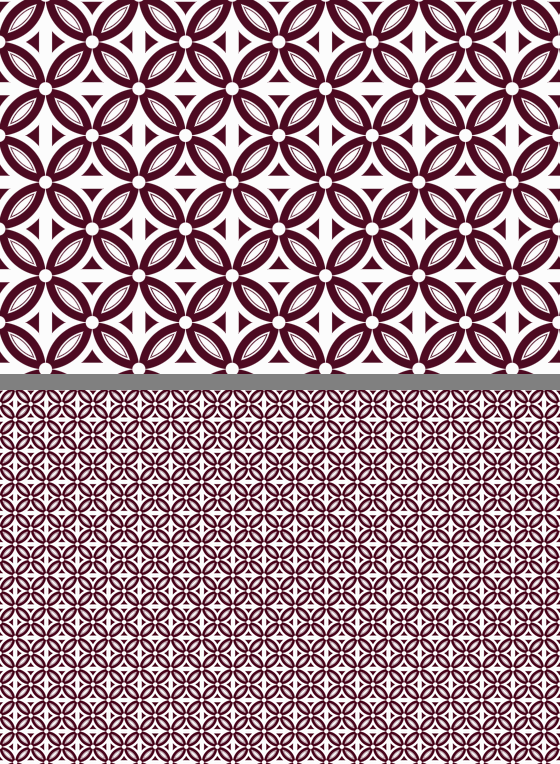
Top, the tile; bottom, the same tile 3 across and 3 down.
A WebGL 2 fragment shader for this pattern:

```glsl
#version 300 es
precision highp float;

uniform vec2 u_resolution;
out vec4 fragColor;

const float TAU = 6.2831853;
const vec2 REPEATS = vec2(6.0, 4.0);
const vec2 OFFSET = vec2(0.488, 0.551);
const vec3 PAPER = vec3(0.99);
const vec3 WINE = vec3(0.30, 0.04, 0.13);

// Lengths below are in half repeats.
const float PETAL_RADIUS = 1.006;
const float OPENING_RADIUS = 0.830;
const float VEIN_RADIUS = 0.786;
const float VEIN_HALF_WIDTH = 0.010;
const float NODE_RADIUS = 0.140;
const float WEDGE_RADIUS = 1.156;
const float BAND_HALF_WIDTH = 0.140;

float hash(vec2 cell) {
    return fract(sin(dot(cell, vec2(127.1, 311.7))) * 4375.85);
}

float coverage(float dist, float pixel) {
    return smoothstep(0.75 * pixel, -0.75 * pixel, dist);
}

// Overlap of two discs centred on opposite corners of a unit square.
float lens(vec2 p, float radius) {
    return max(length(p), length(p - 1.0)) - radius;
}

// Concave triangle beside a band along the y axis.
float wedge(vec2 p, float radius, float band) {
    return max(radius - length(p - 1.0), band - p.x);
}

// Layered sines with whole frequencies, so they wrap.
float mottle(vec2 uv) {
    float a = sin(TAU * (13.0 * uv.x + 5.0 * uv.y) + 2.0 * sin(TAU * 7.0 * uv.y));
    float b = sin(TAU * (17.0 * uv.y - 9.0 * uv.x) + 2.0 * sin(TAU * 11.0 * uv.x));
    return 0.5 * (a + b);
}

void main() {
    vec2 uv = gl_FragCoord.xy / u_resolution;
    vec2 q = 2.0 * (uv * REPEATS - OFFSET);
    float pixel = 2.0 * max(REPEATS.x / u_resolution.x, REPEATS.y / u_resolution.y);

    // Mirror folding: gaps lie at (0,0) and (1,1), nodes at (1,0) and (0,1).
    vec2 p = abs(mod(q + 1.0, 2.0) - 1.0);
    vec2 cell = mod(floor(q), 2.0 * REPEATS);

    // Petal frames and the wedges in both kinds of gap.
    float frame = max(lens(p, PETAL_RADIUS), -lens(p, OPENING_RADIUS));
    float wedges = min(wedge(p, WEDGE_RADIUS, BAND_HALF_WIDTH),
                       wedge((1.0 - p).yx, WEDGE_RADIUS, BAND_HALF_WIDTH));
    float ink = coverage(min(frame, wedges), pixel);

    // Fine outline inside each petal, slightly uneven in strength.
    float vein = abs(lens(p, VEIN_RADIUS)) - VEIN_HALF_WIDTH;
    ink = max(ink, coverage(vein, pixel) * mix(0.78, 1.0, hash(cell)));

    // Pale discs where petals meet.
    float node = min(length(p - vec2(1.0, 0.0)), length(p - vec2(0.0, 1.0))) - NODE_RADIUS;
    ink *= 1.0 - coverage(node, pixel);

    vec3 wine = WINE * (1.0 + 0.04 * mottle(uv));
    fragColor = vec4(mix(PAPER, wine, ink), 1.0);
}
```
